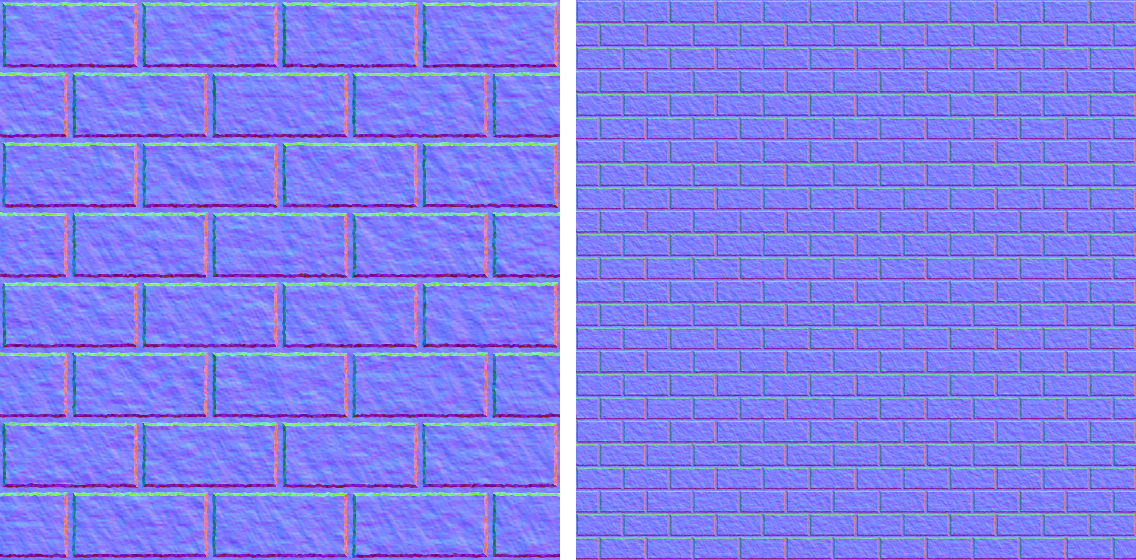
Left: one tile. Right: repeated 3 by 3.
Write a three.js fragment shader that draws this texture map.

```glsl
// Tangent-space normal map of a running-bond brick wall with rough faces.
// Each brick is a box distance whose ragged bevel tilts outward; the stone
// grain is the gradient of layered value noise that wraps at the borders.
#define BRICKS vec2(4.0, 8.0)
#define JOINT 0.0047
#define BEVEL 0.0058
#define SOFT 0.0008
#define RAGGED 0.0032
#define TILT 0.40
#define FACE_ROUGH 0.075
#define JOINT_ROUGH 0.045
#define GRAIN_STEP 0.0013

varying vec2 vUv;

float hash(vec2 cell) {
  return fract(sin(dot(cell, vec2(127.1, 311.7))) * 43758.5453);
}

// Value noise on a lattice that repeats after a whole period
float wrapNoise(vec2 p, vec2 period) {
  vec2 i = floor(p);
  vec2 f = p - i;
  f = f * f * f * (f * (f * 6.0 - 15.0) + 10.0);
  vec2 a = mod(i, period);
  vec2 b = mod(i + 1.0, period);
  return mix(mix(hash(a), hash(vec2(b.x, a.y)), f.x),
             mix(hash(vec2(a.x, b.y)), hash(b), f.x), f.y);
}

float speckle(vec2 uv, float freq) {
  return wrapNoise(uv * freq, vec2(freq));
}

// Stone relief: diagonal streaks plus flattened horizontal grain
float relief(vec2 uv) {
  float h = 0.0;
  float freq = 32.0;
  for (int k = 0; k < 3; k++) {
    vec2 flat2 = vec2(freq, 2.0 * freq);
    h += wrapNoise(vec2(uv.x, uv.x + uv.y) * freq, vec2(freq)) / freq;
    h += wrapNoise(uv * flat2 + 0.37, flat2) / freq;
    freq *= 2.0;
  }
  return h;
}

void main() {
  vec2 uv = vUv;

  // Brick cell, every second row shifted by half a brick
  vec2 grid = uv * BRICKS;
  grid.x += 0.5 * mod(floor(grid.y) + 1.0, 2.0);
  vec2 local = fract(grid);
  vec2 low = local / BRICKS - JOINT;
  vec2 high = (1.0 - local) / BRICKS - JOINT;
  vec2 inset = min(low, high);

  // Ragged distance inward from the brick outline
  float wobble = (speckle(uv, 128.0) - 0.5) * RAGGED
               + (speckle(uv + 0.31, 256.0) - 0.5) * RAGGED * 0.6;
  float depth = min(inset.x, inset.y) + wobble * 0.6;
  float inside = smoothstep(-SOFT, SOFT, depth);
  float inner = depth - BEVEL + wobble * 0.25;
  float bevel = inside * (1.0 - smoothstep(-SOFT, SOFT, inner));

  // Fine grain normal, calmer in the joints
  float h = relief(uv);
  vec2 slope = vec2(relief(uv + vec2(GRAIN_STEP, 0.0)) - h,
                    relief(uv + vec2(0.0, GRAIN_STEP)) - h) / GRAIN_STEP;
  float rough = mix(JOINT_ROUGH, FACE_ROUGH, inside);
  vec3 grain = normalize(vec3(-slope * rough, 1.0)) * 0.5 + 0.5;

  // Bevel faces outward; its blue drops in crumbly patches mid-slope
  vec2 side = mix(vec2(1.0), vec2(-1.0), step(low, high));
  vec2 outward = inset.x < inset.y ? vec2(side.x, 0.0) : vec2(0.0, side.y);
  float t = clamp(depth / BEVEL, 0.0, 1.0);
  float hump = 4.0 * t * (1.0 - t);
  float chip = smoothstep(0.2, 0.75, speckle(uv + 0.17, 256.0));
  float patchy = smoothstep(0.2, 0.7, speckle(uv + 0.53, 128.0));
  float steep = hump * mix(chip, patchy, 0.4);
  vec2 jitter = vec2(speckle(uv + 0.71, 256.0), speckle(uv + 0.83, 256.0)) - 0.5;
  vec2 tilt = outward * (TILT + 0.06 * (chip - 0.5)) + jitter * 0.2;
  vec3 edge = vec3(0.5 + tilt, 0.88 - 0.78 * steep);

  gl_FragColor = vec4(clamp(mix(grain, edge, bevel), 0.0, 1.0), 1.0);
}
```
